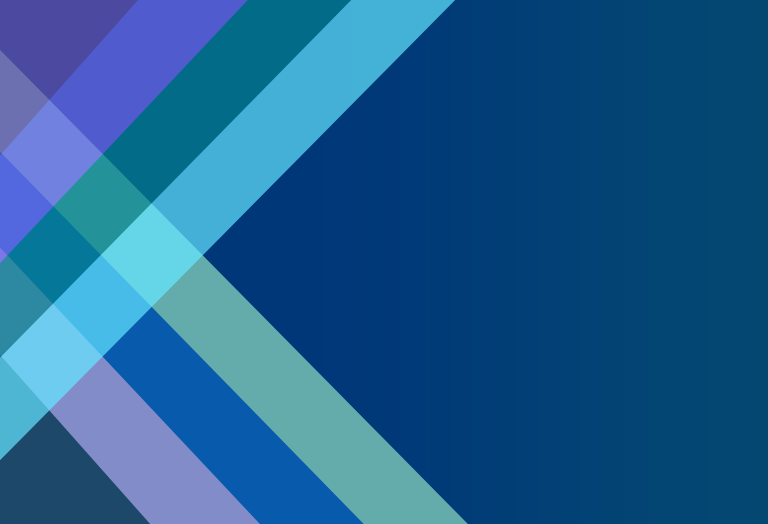
Reproduce this background procedurally as a WebGL 1 fragment shader.

```glsl
precision highp float;
// Translucent diagonal ribbons crossing at the left of a deep blue gradient.

uniform vec2 u_resolution;

const float ASPECT = 512.0 / 350.0;
const float TRANSMISSION = 0.33;

vec3 rgb(float r, float g, float b) {
  return vec3(r, g, b) / 255.0;
}

// Smooth coverage of the area left of the line x = start + slope * y.
float leftOf(vec2 p, float start, float slope, float pixel) {
  float d = (start + slope * p.y - p.x) / length(vec2(1.0, slope));
  return smoothstep(-0.6 * pixel, 0.6 * pixel, d);
}

vec3 backdrop(float x) {
  vec3 navy = rgb(0.0, 55.0, 121.0);
  vec3 teal = rgb(4.0, 72.0, 114.0);
  return mix(navy, teal, smoothstep(0.35, 1.05, x));
}

// Opaque ribbons running from upper left to lower right.
vec3 fallingRibbons(vec3 base, vec2 p, float pixel) {
  vec3 sage = rgb(100.0, 171.0, 172.0);
  vec3 cobalt = rgb(8.0, 91.0, 172.0);
  vec3 lavender = rgb(130.0, 140.0, 200.0);
  vec3 slate = rgb(30.0, 72.0, 105.0);
  vec3 color = mix(base, sage, leftOf(p, -0.0938, 0.985, pixel));
  color = mix(color, cobalt, leftOf(p, -0.2822, 0.975, pixel));
  color = mix(color, lavender, leftOf(p, -0.443, 0.938, pixel));
  return mix(color, slate, leftOf(p, -0.600, 0.886, pixel));
}

// Translucent ribbons running from lower left to upper right.
vec3 risingRibbons(vec3 under, vec2 p, float pixel) {
  vec3 skyTint = rgb(68.0, 158.0, 175.0);
  vec3 tealTint = rgb(2.0, 90.0, 96.0);
  vec3 violetTint = rgb(80.0, 73.0, 166.0);
  vec3 indigoTint = rgb(75.0, 56.0, 120.0);
  vec3 tint = mix(skyTint, tealTint, leftOf(p, 0.669, -0.980, pixel));
  tint = mix(tint, violetTint, leftOf(p, 0.472, -0.940, pixel));
  tint = mix(tint, indigoTint, leftOf(p, 0.263, -0.886, pixel));
  vec3 glass = tint + TRANSMISSION * under;
  return mix(under, glass, leftOf(p, 0.867, -0.987, pixel));
}

void main() {
  // Canvas-height units with y measured down from the top.
  vec2 uv = gl_FragCoord.xy / u_resolution;
  vec2 p = vec2(uv.x * ASPECT, 1.0 - uv.y);
  float pixel = 1.0 / u_resolution.y;

  vec3 color = backdrop(uv.x);
  color = fallingRibbons(color, p, pixel);
  color = risingRibbons(color, p, pixel);
  gl_FragColor = vec4(color, 1.0);
}
```
